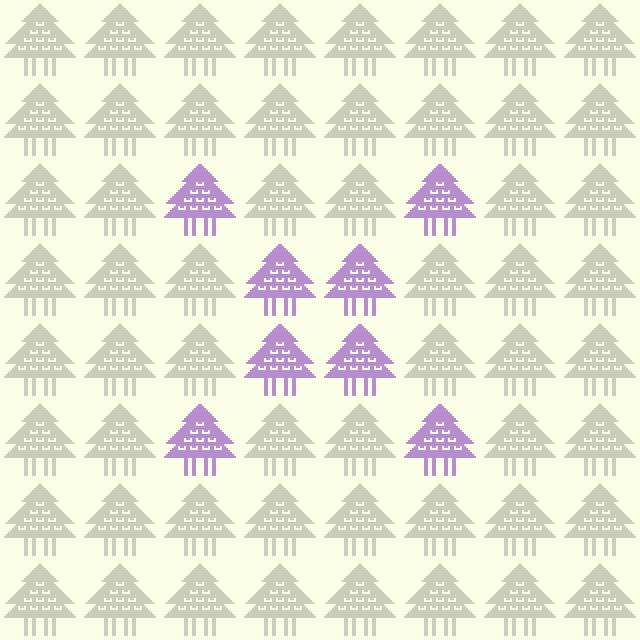
This pattern is drawn by a WebGL 2 fragment shader. Its source:

```glsl
#version 300 es
precision highp float;

#define CELLS 8.0
#define BLOCKS 40.0
#define SAMPLES 5
#define PAPER vec3(0.984, 1.0, 0.902)
#define SAGE vec3(0.792, 0.804, 0.725)
#define VIOLET vec3(0.722, 0.553, 0.804)

uniform vec2 u_resolution;
out vec4 fragColor;

// Three stacked tiers, each widening by one block per row.
float tierHalfWidth(float row) {
    if (row < 9.0) return row + 1.0;
    if (row < 20.0) return row - 2.0;
    return row - 8.0;
}

// Rows of one to four U-shaped cutouts, spaced six blocks apart.
bool isCutout(float side, float row) {
    float count = floor((row - 9.0) / 4.0) + 1.0;
    if (count < 1.0 || count > 4.0 || abs(side) > 3.0 * count) return false;
    float line = mod(row - 9.0, 4.0);
    float reach = abs(mod(side + 3.0 * count, 6.0) - 3.0);
    return reach < 2.0 && (line < 0.5 || line < 1.5) && (line > 0.5 || reach > 1.0);
}

// Four thin legs, mirrored about the axis.
bool isLeg(float side) {
    float d = abs(side);
    return (d > 2.0 && d < 4.0) || (d > 6.0 && d < 8.0);
}

// block: position inside a cell, in blocks from its top left corner.
bool isTree(vec2 block) {
    float side = block.x - 0.5 * BLOCKS;
    float row = floor(block.y - 2.0);
    if (row < 0.0 || row >= 36.0) return false;
    if (row >= 27.0) return isLeg(side);
    return abs(side) < tierHalfWidth(row) && !isCutout(side, row);
}

// The inner diagonals of the grid carry the accent colour.
vec3 treeColor(vec2 cell) {
    vec2 d = abs(cell - 0.5 * (CELLS - 1.0));
    bool accent = abs(d.x - d.y) < 0.5 && d.x < 2.0;
    return accent ? VIOLET : SAGE;
}

vec3 scene(vec2 uv) {
    vec2 grid = vec2(uv.x, 1.0 - uv.y) * CELLS;
    return isTree(fract(grid) * BLOCKS) ? treeColor(floor(grid)) : PAPER;
}

void main() {
    // Box-filtered supersampling smooths the block edges.
    vec3 sum = vec3(0.0);
    for (int j = 0; j < SAMPLES; j++) {
        for (int i = 0; i < SAMPLES; i++) {
            vec2 offset = (vec2(i, j) + 0.5) / float(SAMPLES) - 0.5;
            sum += scene((gl_FragCoord.xy + offset) / u_resolution);
        }
    }
    fragColor = vec4(sum / float(SAMPLES * SAMPLES), 1.0);
}
```
